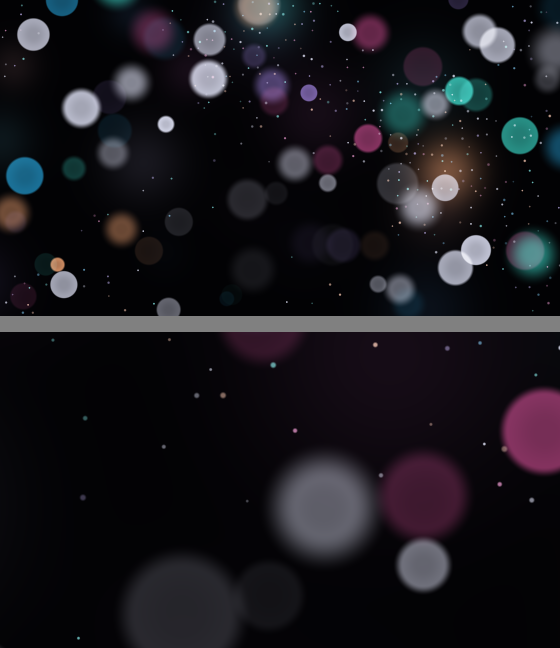
Top: the whole. Bottom: its middle third, enlarged.
Give the GLSL for this background, as a Shadertoy shader.

```glsl
// Night bokeh: colourful out-of-focus light discs, faint haze and fine dust on black.

const vec3 NIGHT = vec3(0.008, 0.008, 0.016);
const vec3 WHITE = vec3(0.78, 0.79, 0.86);
const vec3 TEAL  = vec3(0.20, 0.76, 0.70);
const vec3 PEACH = vec3(0.86, 0.58, 0.40);
const vec3 ROSE  = vec3(0.66, 0.24, 0.46);
const vec3 LILAC = vec3(0.46, 0.38, 0.66);
const vec3 BLUE  = vec3(0.10, 0.46, 0.62);

vec3 hash3(vec2 p) {
    vec3 q = fract(p.xyx * vec3(0.1031, 0.1030, 0.0973));
    q += dot(q, q.yxz + 33.33);
    return fract((q.xxy + q.yzz) * q.zyx);
}

float valueNoise(vec2 p) {
    vec2 cell = floor(p), f = fract(p);
    f = f * f * (3.0 - 2.0 * f);
    float low  = mix(hash3(cell).x, hash3(cell + vec2(1, 0)).x, f.x);
    float high = mix(hash3(cell + vec2(0, 1)).x, hash3(cell + vec2(1, 1)).x, f.x);
    return mix(low, high, f.y);
}

vec3 screenBlend(vec3 base, vec3 light) {
    return base + light * (1.0 - min(base, 1.0));
}

// Picks a lamp colour; whiteShare is the chance of a neutral one.
vec3 lampColour(float pick, float whiteShare) {
    if (pick < whiteShare) return WHITE;
    float hue = (pick - whiteShare) / (1.0 - whiteShare);
    if (hue < 0.27) return TEAL;
    if (hue < 0.50) return PEACH;
    if (hue < 0.68) return ROSE;
    if (hue < 0.87) return LILAC;
    return BLUE;
}

float glow(vec2 p, vec2 centre, float radius) {
    vec2 d = (p - centre) / radius;
    return exp(-dot(d, d));
}

// Disc with a feathered edge and a slightly brighter rim.
float lampDisc(vec2 p, vec2 centre, float radius, float feather) {
    float d = length(p - centre);
    float body = 1.0 - smoothstep(radius - feather, radius + feather, d);
    return body * (0.88 + 0.12 * smoothstep(0.2, 1.0, d / radius));
}

// Evenly spread positions with jitter, reaching a little past the borders.
vec2 scatter(float index, float seed, float aspect) {
    vec2 spread = fract(index * vec2(0.7549, 0.5698) + hash3(vec2(seed, 7.0)).xy);
    vec2 jitter = hash3(vec2(index, seed + 3.0)).xy - 0.5;
    return (spread * 1.08 - 0.04 + jitter * 0.14) * vec2(aspect, 1.0);
}

// Lamps fade towards the quiet lower middle.
float quietZone(vec2 centre, float aspect) {
    vec2 d = (centre - vec2(0.46 * aspect, 0.2)) / vec2(0.5, 0.3);
    return mix(0.15, 1.0, smoothstep(0.5, 1.1, length(d)));
}

// sizes: smallest and largest radius; feathers: edge blur relative to radius.
vec3 lampLayer(vec2 p, float aspect, int count, float seed, vec2 sizes,
               vec2 feathers, vec2 gains, float whiteShare) {
    vec3 light = vec3(0.0);
    for (int i = 0; i < count; i++) {
        float index = float(i);
        vec3 rnd = hash3(vec2(index + 11.0, seed));
        vec3 look = hash3(vec2(seed + 5.0, index + 29.0));
        vec2 centre = scatter(index, seed, aspect);
        float radius = mix(sizes.x, sizes.y, rnd.x);
        float feather = radius * mix(feathers.x, feathers.y, rnd.y * rnd.y);
        feather = max(feather, 0.8 / iResolution.y);
        float gain = mix(gains.x, gains.y, rnd.z) * quietZone(centre, aspect);
        vec3 tint = lampColour(look.x, whiteShare) * gain;
        light = screenBlend(light, tint * lampDisc(p, centre, radius, feather));
    }
    return light;
}

vec3 hazeLayer(vec2 p, float aspect) {
    vec3 light = vec3(0.0);
    for (int i = 0; i < 14; i++) {
        float index = float(i);
        vec3 rnd = hash3(vec2(index, 61.0));
        vec2 centre = scatter(index, 17.0, aspect);
        vec3 tint = mix(lampColour(rnd.x, 0.1), LILAC, 0.4);
        light += tint * 0.13 * quietZone(centre, aspect)
               * glow(p, centre, mix(0.07, 0.17, rnd.y));
    }
    return light;
}

// Tiny bright specks gathered in drifts.
vec3 dust(vec2 p, float cellsPerHeight) {
    vec2 grid = p * cellsPerHeight, cell = floor(grid);
    vec3 rnd = hash3(cell + 40.0), look = hash3(cell + 90.0);
    float drift = smoothstep(0.42, 0.85, valueNoise(cell / cellsPerHeight * 3.0 + 5.0));
    float radius = mix(0.0012, 0.0034, look.x * look.x);
    float d = length(grid - cell - 0.2 - 0.6 * rnd.xy) / cellsPerHeight;
    float speck = 1.0 - smoothstep(radius * 0.4, radius + 1.0 / iResolution.y, d);
    vec3 tint = mix(WHITE, lampColour(look.y, 0.3), 0.6);
    return tint * speck * step(rnd.z, drift * 0.45) * mix(0.3, 1.0, look.z);
}

void mainImage(out vec4 fragColor, in vec2 fragCoord) {
    float aspect = iResolution.x / iResolution.y;
    vec2 p = fragCoord / iResolution.y;

    vec3 colour = NIGHT + hazeLayer(p, aspect);
    // Warm flare on the right, cool one at the top.
    colour += PEACH * 0.5 * glow(p, vec2(0.8 * aspect, 0.46), 0.10);
    colour += TEAL * 0.3 * glow(p, vec2(0.48 * aspect, 0.98), 0.10);

    // Faint, blurred and crisp lamps, from back to front.
    vec3 faint = lampLayer(p, aspect, 28, 2.0, vec2(0.03, 0.07), vec2(0.08, 0.5), vec2(0.12, 0.38), 0.15);
    vec3 blurred = lampLayer(p, aspect, 20, 23.0, vec2(0.035, 0.065), vec2(0.4, 0.8), vec2(0.4, 0.8), 0.5);
    vec3 crisp = lampLayer(p, aspect, 30, 41.0, vec2(0.022, 0.062), vec2(0.06, 0.22), vec2(0.7, 1.1), 0.55);
    colour = screenBlend(colour, faint);
    colour = screenBlend(colour, blurred);
    colour = screenBlend(colour, crisp);
    colour = screenBlend(colour, dust(p, 36.0));
    fragColor = vec4(clamp(colour, 0.0, 1.0), 1.0);
}
```
